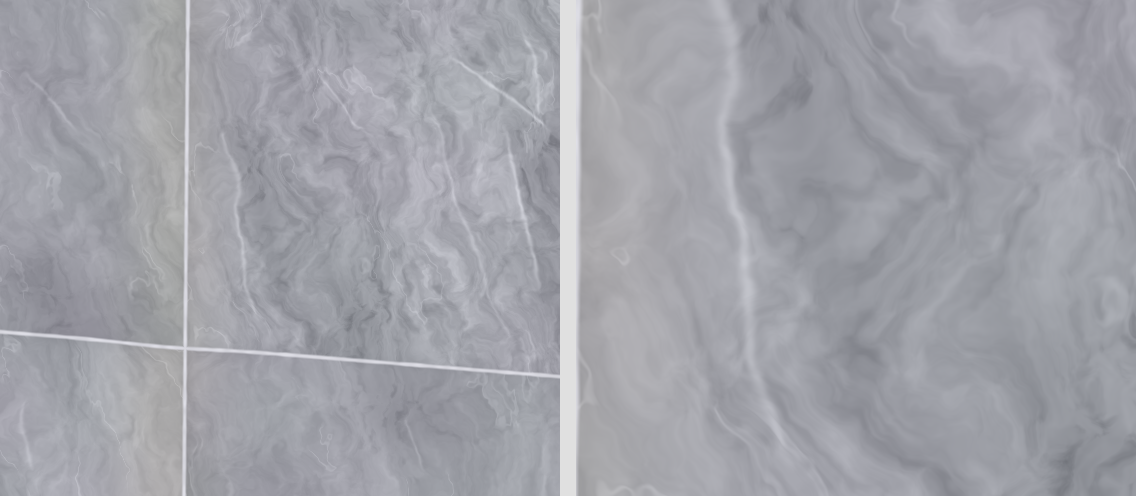
Left, the full canvas; right, a detail of the centre.
Give the GLSL for this texture, as a WebGL 1 fragment shader.

```glsl
precision highp float;
uniform vec2 u_resolution;

float hash(vec2 p) {
  p = fract(p * vec2(0.1031, 0.1137));
  p += dot(p, p.yx + 33.33);
  return fract((p.x + p.y) * p.x * 7.31 + p.y * 13.7);
}

float noise(vec2 p) {
  vec2 i = floor(p), f = fract(p);
  f = f * f * (3.0 - 2.0 * f);
  return mix(mix(hash(i), hash(i + vec2(1.0, 0.0)), f.x),
             mix(hash(i + vec2(0.0, 1.0)), hash(i + vec2(1.0, 1.0)), f.x), f.y);
}

float fbm(vec2 p) {
  float sum = 0.0, amp = 0.5;
  for (int i = 0; i < 5; i++) {
    sum += amp * noise(p);
    p = mat2(1.6, 1.2, -1.2, 1.6) * p + 7.3;
    amp *= 0.5;
  }
  return sum;
}

// Raised edge from a down to b: bright crest with a shaded side on its right
float crest(vec2 p, vec2 a, vec2 b, float width) {
  vec2 ab = b - a;
  float along = dot(p - a, ab) / dot(ab, ab);
  float side = dot(p - a, vec2(-ab.y, ab.x)) / length(ab);
  float fade = smoothstep(-0.1, 0.12, along) * (1.0 - smoothstep(0.88, 1.1, along));
  float light = exp(-side * side / (width * width));
  float shade = smoothstep(0.0, 0.008, side) * exp(-max(side, 0.0) * 35.0);
  return fade * (light - 0.35 * shade);
}

// Soft dark patch, stretched along the slope of the stone
float patchShade(vec2 p, vec2 center, vec2 size) {
  vec2 d = p - center;
  d.x += 0.25 * d.y;
  d /= size;
  return exp(-dot(d, d));
}

void main() {
  vec2 p = gl_FragCoord.xy / u_resolution.y;
  float pixel = 1.0 / u_resolution.y;

  // Slightly tilted joints, and the tile each point belongs to
  float jointX = p.x - (0.371 + 0.008 * p.y);
  float jointY = p.y - (0.331 - 0.080 * p.x - 0.004 * exp(-pow((p.x - 0.34) * 9.0, 2.0)));
  vec2 tile = vec2(step(0.0, jointX), step(0.0, jointY));
  vec2 shift = tile * vec2(13.7, 9.1) + 4.0;

  // Stone grain along a steep diagonal
  vec2 grain = vec2(dot(p, vec2(0.94, 0.34)), dot(p, vec2(-0.34, 0.94)));
  vec2 warp = vec2(fbm(p * 9.0 + shift), fbm(p * 9.0 + shift + 31.0)) - 0.48;
  vec2 g = grain * vec2(36.0, 22.0) + warp * 5.0 + shift;
  float relief = fbm(g) - fbm(g + vec2(0.45, -0.3));
  float fine = noise(g * 4.2 + 5.0) - noise(g * 4.2 + vec2(5.6, 4.6));
  float cloud = fbm(grain * vec2(6.0, 2.8) + warp * 0.8 + shift) - 0.48;
  float streak = fbm(grain * vec2(22.0, 5.0) + warp * 1.5 + shift) - 0.48;
  float rough = mix(0.55, 1.0, smoothstep(0.05, 0.16, jointX) * tile.y);

  float tone = 0.642 + 0.15 * cloud + 0.09 * streak;
  tone += rough * (0.20 * relief + 0.022 * fine);

  // Thin broken veins
  float ridge = abs(fbm(grain * vec2(9.0, 2.6) + warp * 0.9 + shift + 17.0) - 0.48);
  float broken = smoothstep(0.45, 0.65, noise(p * 11.0 + shift));
  tone += 0.055 * broken * (1.0 - smoothstep(0.0, 0.018, ridge));

  // Main crests
  vec2 v = p + warp * 0.045;
  float crests = 0.8 * crest(v, vec2(0.445, 0.74), vec2(0.482, 0.61), 0.005)
    + 0.8 * crest(v, vec2(0.482, 0.61), vec2(0.515, 0.36), 0.004)
    + 1.1 * crest(v, vec2(1.015, 0.73), vec2(1.088, 0.43), 0.004)
    + 1.1 * crest(v, vec2(0.910, 0.88), vec2(1.110, 0.745), 0.004)
    + 0.7 * crest(v, vec2(0.640, 0.86), vec2(0.735, 0.73), 0.003)
    + 0.9 * crest(v, vec2(1.055, 0.93), vec2(1.085, 0.78), 0.004)
    + 0.6 * crest(v, vec2(0.870, 0.77), vec2(1.020, 0.31), 0.004)
    + 0.6 * crest(v, vec2(0.055, 0.86), vec2(0.155, 0.73), 0.004)
    + 0.6 * crest(v, vec2(0.822, 0.15), vec2(0.850, 0.06), 0.003)
    + 0.6 * crest(v, vec2(0.042, 0.18), vec2(0.062, 0.05), 0.004);
  tone += 0.10 * crests;

  // Darker worn areas
  float worn = patchShade(p, vec2(0.525, 0.60), vec2(0.035, 0.11))
    + patchShade(p, vec2(0.735, 0.37), vec2(0.06, 0.09))
    + patchShade(p, vec2(1.100, 0.65), vec2(0.06, 0.13))
    + 0.8 * patchShade(p, vec2(0.740, 0.95), vec2(0.12, 0.07))
    + 0.8 * patchShade(p, vec2(0.780, 0.18), vec2(0.09, 0.08))
    + 0.6 * patchShade(p, vec2(0.100, 0.40), vec2(0.20, 0.09));
  tone -= worn * (0.055 + 0.16 * abs(relief));
  tone -= 0.015 * (1.0 - tile.y) * tile.x;

  // Cool grey, warmer beside the upright joint
  float warmth = exp(-pow((jointX + 0.03) * 10.0, 2.0)) * (0.5 + 1.5 * (cloud + 0.2));
  vec3 color = tone + mix(vec3(-0.004, 0.0, 0.032), vec3(0.006, 0.004, 0.004), clamp(warmth, 0.0, 1.0));
  color += vec3(0.010, -0.006, 0.008) * (noise(p * 6.0 + shift) - 0.5);

  // Pale grout with a faint shadow at the tile edges
  float joint = min(abs(jointX), abs(jointY));
  color -= 0.035 * exp(-joint * 75.0);
  float halfWidth = 0.0036 + 0.0012 * (noise(p * 45.0) - 0.5);
  float grout = 1.0 - smoothstep(halfWidth - 0.0018 - pixel * 0.5, halfWidth + 0.0018 + pixel * 0.5, joint);
  vec3 groutColor = vec3(0.85, 0.85, 0.88) + 0.06 * (noise(p * 70.0) - 0.5);
  color = mix(color, groutColor, grout);

  gl_FragColor = vec4(color, 1.0);
}
```
